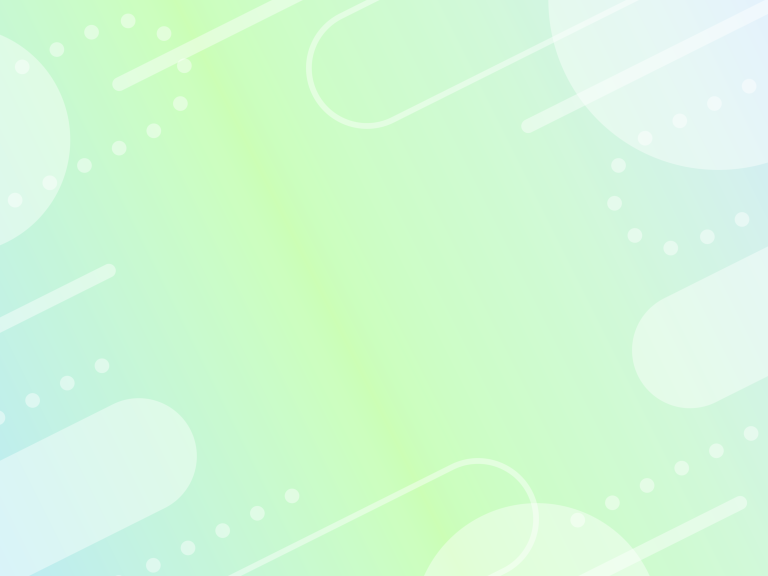
Give the GLSL for this background, as a Shadertoy shader.

```glsl
// Pastel mint gradient with translucent slanted capsules, discs, bars and dotted trails.
#define AXIS vec2(0.8944, 0.4472) // shared slant, also the gradient direction
#define RIDGE 0.719               // gradient position of the lime ridge
#define CAP_RADIUS 0.1007
#define BAR_RADIUS 0.0120
#define RING_HALF_WIDTH 0.0050
#define DOT_RADIUS 0.0127
#define DOT_STEP 0.0673
#define PANEL_ALPHA 0.42
#define LINE_ALPHA 0.44
#define STREAK 0.004

const float PI = 3.14159265;

// Coordinates whose +x axis leaves the rounded end; side is +1 or -1.
vec2 slanted(vec2 p, vec2 end, float side) {
    vec2 q = side * (p - end);
    return vec2(dot(q, AXIS), dot(q, vec2(-AXIS.y, AXIS.x)));
}

// Distance to a half-infinite line that stops at the local origin.
float ray(vec2 q) {
    return length(vec2(max(q.x, 0.0), q.y));
}

// Straight row of dots that starts at the local origin.
float dotRow(vec2 q) {
    float k = max(round(-q.x / DOT_STEP), 0.0);
    return length(q + vec2(k * DOT_STEP, 0.0)) - DOT_RADIUS;
}

// Dots spaced along the outline of a half-infinite capsule.
float dotCapsule(vec2 q) {
    float d = 1e3;
    for (int k = -7; k <= 12; k++) {
        float s = float(k) * DOT_STEP;
        float onArc = clamp(s, 0.0, PI * CAP_RADIUS);
        float angle = onArc / CAP_RADIUS - 0.5 * PI;
        vec2 centre = CAP_RADIUS * vec2(cos(angle), sin(angle));
        centre.x -= abs(s - onArc);
        d = min(d, length(q - centre) - DOT_RADIUS);
    }
    return d;
}

float slope(float i) {
    return fract(sin(i * 127.1) * 437.58) * 2.0 - 1.0;
}

// One-dimensional gradient noise.
float gradientNoise(float x) {
    float i = floor(x), f = x - i;
    float w = f * f * f * (f * (f * 6.0 - 15.0) + 10.0);
    return mix(slope(i) * f, slope(i + 1.0) * (f - 1.0), w);
}

vec3 background(float t) {
    const vec3 ice  = vec3(0.740, 0.920, 0.960);
    const vec3 aqua = vec3(0.765, 0.950, 0.890);
    const vec3 leaf = vec3(0.798, 0.995, 0.765);
    const vec3 mint = vec3(0.820, 0.975, 0.850);
    const vec3 haze = vec3(0.830, 0.945, 0.930);
    const vec3 sky  = vec3(0.820, 0.910, 0.985);
    vec3 c = mix(ice, aqua, clamp(t / 0.22, 0.0, 1.0));
    c = mix(c, leaf, clamp((t - 0.22) / 0.42, 0.0, 1.0));
    c = mix(c, mint, clamp((t - 0.80) / 0.38, 0.0, 1.0));
    c = mix(c, haze, clamp((t - 1.18) / 0.28, 0.0, 1.0));
    c = mix(c, sky, clamp((t - 1.46) / 0.18, 0.0, 1.0));
    // Lime ridge and faint parallel streaks
    c.b -= 0.055 * exp(-abs(t - RIDGE) / 0.045);
    return c + STREAK * gradientNoise(t * 22.0);
}

// Lays a white film over the colour inside distance d.
void veil(inout vec3 c, float d, float alpha) {
    float px = 1.0 / iResolution.y;
    c = mix(c, vec3(1.0), alpha * (1.0 - smoothstep(-0.7 * px, 0.7 * px, d)));
}

void mainImage(out vec4 fragColor, in vec2 fragCoord) {
    vec2 p = fragCoord / iResolution.y;
    vec3 c = background(dot(p, AXIS));

    // Large discs
    veil(c, length(p - vec2(-0.076, 0.757)) - 0.198, PANEL_ALPHA);
    veil(c, length(p - vec2(1.247, 1.000)) - 0.295, PANEL_ALPHA);
    veil(c, length(p - vec2(0.932, -0.0885)) - 0.215, PANEL_ALPHA);

    // Filled capsules
    veil(c, ray(slanted(p, vec2(0.241, 0.208), 1.0)) - CAP_RADIUS, PANEL_ALPHA);
    veil(c, ray(slanted(p, vec2(1.198, 0.392), -1.0)) - CAP_RADIUS, PANEL_ALPHA);

    // Outlined capsules
    float upperRing = ray(slanted(p, vec2(0.637, 0.882), -1.0)) - CAP_RADIUS;
    float lowerRing = ray(slanted(p, vec2(0.830, 0.099), 1.0)) - CAP_RADIUS;
    veil(c, abs(upperRing) - RING_HALF_WIDTH, LINE_ALPHA);
    veil(c, abs(lowerRing) - RING_HALF_WIDTH, LINE_ALPHA);

    // Rounded bars
    veil(c, ray(slanted(p, vec2(0.207, 0.854), -1.0)) - BAR_RADIUS, LINE_ALPHA);
    veil(c, ray(slanted(p, vec2(0.917, 0.781), -1.0)) - BAR_RADIUS, LINE_ALPHA);
    veil(c, ray(slanted(p, vec2(0.189, 0.530), 1.0)) - BAR_RADIUS, LINE_ALPHA);
    veil(c, ray(slanted(p, vec2(1.285, 0.127), 1.0)) - BAR_RADIUS, LINE_ALPHA);

    // Dotted trails
    veil(c, dotCapsule(slanted(p, vec2(0.222, 0.863), 1.0)), LINE_ALPHA);
    veil(c, dotCapsule(slanted(p, vec2(1.165, 0.670), -1.0)), LINE_ALPHA);
    veil(c, dotRow(slanted(p, vec2(0.177, 0.365), 1.0)), LINE_ALPHA);
    veil(c, dotRow(slanted(p, vec2(0.507, 0.139), 1.0)), LINE_ALPHA);
    veil(c, dotRow(slanted(p, vec2(1.003, 0.097), -1.0)), LINE_ALPHA);

    fragColor = vec4(c, 1.0);
}
```
